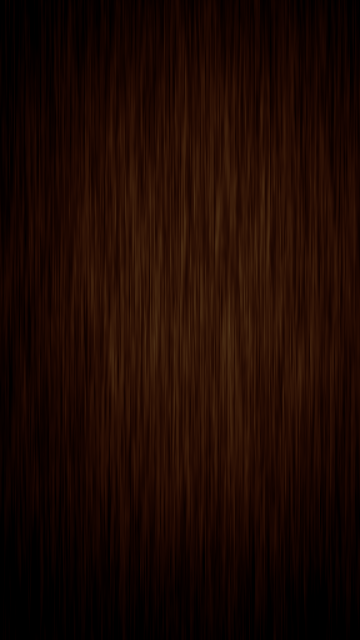
Give the GLSL for this texture, as a WebGL 1 fragment shader.

```glsl
precision highp float;
// Dark brown vertical wood grain lit by a soft off-centre glow.

uniform vec2 u_resolution;

#define GLOW_CENTER vec2(0.57, 0.545)
#define GLOW_RADIUS vec2(0.60, 0.47)
#define GLOW_LEVEL 0.247
#define GLOW_FLATNESS 1.25
#define SHADOW_OFFSET 0.04
#define FINE_COLUMNS 288.0
#define STREAK_COUNT 12.0
#define GRAIN_BASE 0.085
#define GRAIN_GAIN 0.32

float hash(vec2 p) {
  return fract(sin(dot(p, vec2(12.9898, 78.233))) * 43758.547);
}

// One column of smooth noise, with its own vertical shift
float columnNoise(float column, float y) {
  y += 17.0 * hash(vec2(column, 91.0));
  float row = floor(y);
  float t = smoothstep(0.0, 1.0, y - row);
  return mix(hash(vec2(column, row)), hash(vec2(column, row + 1.0)), t);
}

// Staggered vertical streaks, centred on zero; columns peak at half units
float streaks(vec2 p) {
  p.x += 0.5;
  float column = floor(p.x);
  float t = smoothstep(0.0, 1.0, p.x - column);
  return mix(columnNoise(column, p.y), columnNoise(column + 1.0, p.y), t) - 0.5;
}

// Fine fibres over broader and longer bands
float woodGrain(vec2 uv) {
  float grain = 0.0;
  float columns = FINE_COLUMNS;
  float rows = STREAK_COUNT;
  float weight = 0.92;
  for (int i = 0; i < 4; i++) {
    grain += weight * streaks(vec2(uv.x * columns, uv.y * rows) + 37.0 * float(i));
    columns *= 0.58;
    rows *= 0.8;
    weight *= 0.53;
  }
  // Short, faint flecks break up the long fibres
  grain += 0.32 * streaks(vec2(uv.x * FINE_COLUMNS, uv.y * 45.0) + 211.0);
  return grain;
}

// Red leads; green and blue rise with the square and cube
vec3 woodColor(float level) {
  return vec3(level, 2.1 * level * level, 3.2 * level * level * level);
}

void main() {
  vec2 uv = gl_FragCoord.xy / u_resolution;
  vec2 fromGlow = (uv - GLOW_CENTER) / GLOW_RADIUS;
  float falloff = pow(dot(fromGlow, fromGlow), GLOW_FLATNESS);
  float light = GLOW_LEVEL * exp(-falloff) - SHADOW_OFFSET;
  float level = light + woodGrain(uv) * (GRAIN_BASE + GRAIN_GAIN * max(light, 0.0));
  gl_FragColor = vec4(woodColor(clamp(level, 0.0, 0.4)), 1.0);
}
```
